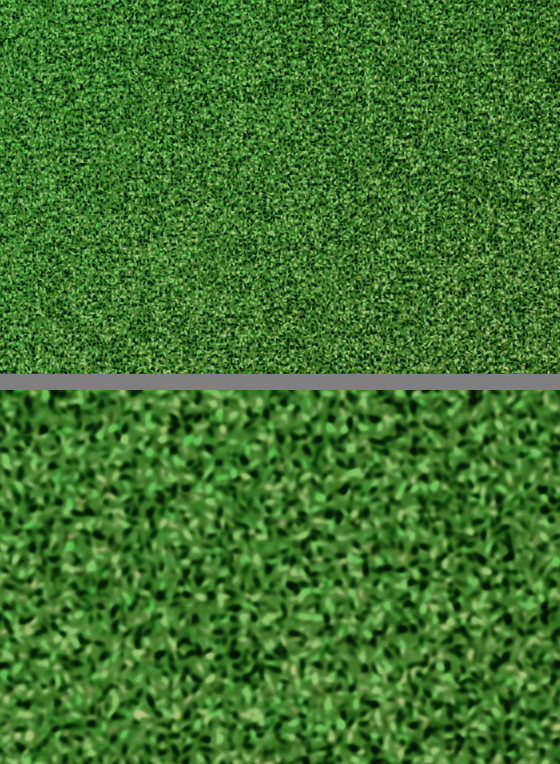
Top, the full canvas; bottom, a detail of the centre.
Reproduce this texture procedurally as a Shadertoy shader.

```glsl
const float CELLS = 94.0;            // turf cells per canvas height
const int BLADES_PER_CELL = 3;
const float BLADE_LENGTH = 0.55;     // half length, in cells
const float BLADE_WIDTH = 0.30;      // half width, in cells
const float RIM_SHADE = 0.45;        // opposite shade around each blade
const float BLADE_CONTRAST = 2.45;   // brings the blade sum to unit deviation
const float CLUMPS = 26.0;           // soft patches per canvas height
const float CLUMP_CONTRAST = 0.3;
const float SIDE_LIGHT = 0.22;       // brighter towards the left
const float BRIGHTNESS = 0.06;
const float HUE_SPREAD = 0.20;       // lush to dry variation between blades
const float HUE_DRIFT = 0.14;        // lush to dry variation over the canvas

// Turf colours from deep shade to sunlit tip, with their rank in brightness
const int STOPS = 8;
const vec3 TURF[STOPS] = vec3[STOPS](
    vec3(0.01, 0.08, 0.01), vec3(0.03, 0.16, 0.02),
    vec3(0.10, 0.29, 0.06), vec3(0.19, 0.40, 0.11),
    vec3(0.29, 0.52, 0.18), vec3(0.34, 0.55, 0.25),
    vec3(0.45, 0.68, 0.33), vec3(0.54, 0.78, 0.41));
const float RANK[STOPS] = float[STOPS](
    0.0, 0.035, 0.165, 0.40, 0.63, 0.79, 0.93, 1.0);

float hash(vec2 p) {
    return fract(sin(dot(p, vec2(127.1, 311.7))) * 43758.5453);
}

vec2 hash2(vec2 p) {
    return vec2(hash(p), hash(p + vec2(37.3, 17.9)));
}

float valueNoise(vec2 p) {
    vec2 cell = floor(p);
    vec2 f = fract(p);
    f = f * f * (3.0 - 2.0 * f);
    float low = mix(hash(cell), hash(cell + vec2(1.0, 0.0)), f.x);
    float high = mix(hash(cell + vec2(0.0, 1.0)), hash(cell + 1.0), f.x);
    return mix(low, high, f.y);
}

// Sum of soft, randomly turned blades: x is brightness, y is hue
vec2 blades(vec2 p) {
    vec2 home = floor(p);
    vec2 sum = vec2(0.0);
    for (int y = -1; y <= 1; y++) {
        for (int x = -1; x <= 1; x++) {
            vec2 cell = home + vec2(x, y);
            for (int i = 0; i < BLADES_PER_CELL; i++) {
                vec2 seed = cell + float(i) * vec2(211.7, 89.3);
                vec2 root = cell + 0.15 + 0.7 * hash2(seed);
                float angle = 3.14159 * hash(seed + vec2(5.7, 61.1));
                vec2 along = vec2(cos(angle), sin(angle));
                vec2 d = p - root;
                vec2 q = vec2(dot(d, along) / BLADE_LENGTH,
                              dot(d, vec2(-along.y, along.x)) / BLADE_WIDTH);
                float r2 = dot(q, q);
                vec2 shade = 2.0 * hash2(seed + vec2(73.9, 29.3)) - 1.0;
                sum += shade * exp(-r2) * vec2(1.0 - RIM_SHADE * r2, 1.0);
            }
        }
    }
    return sum;
}

vec3 turfColor(float rank) {
    vec3 color = TURF[0];
    for (int i = 1; i < STOPS; i++) {
        float t = clamp((rank - RANK[i - 1]) / (RANK[i] - RANK[i - 1]), 0.0, 1.0);
        color = mix(color, TURF[i], t);
    }
    return color;
}

void mainImage(out vec4 fragColor, in vec2 fragCoord) {
    vec2 uv = fragCoord / iResolution.xy;
    vec2 p = fragCoord / iResolution.y;

    // Blades, soft clumps and side light
    vec2 grass = blades(p * CELLS);
    float tone = BRIGHTNESS + BLADE_CONTRAST * grass.x;
    tone += CLUMP_CONTRAST * (valueNoise(p * CLUMPS) - 0.5);
    tone += SIDE_LIGHT * (0.5 - uv.x);

    // Normal tone to even rank, so each colour keeps its share
    float rank = 1.0 / (1.0 + exp(-1.7 * tone));
    vec3 color = turfColor(rank);

    // Lush on the upper left, drier towards the lower right
    float dryness = HUE_SPREAD * grass.y + HUE_DRIFT * (uv.x - uv.y);
    color.rb *= 1.0 + clamp(dryness, -0.5, 0.5) * vec2(1.0, 0.7);

    fragColor = vec4(clamp(color, 0.0, 1.0), 1.0);
}
```
